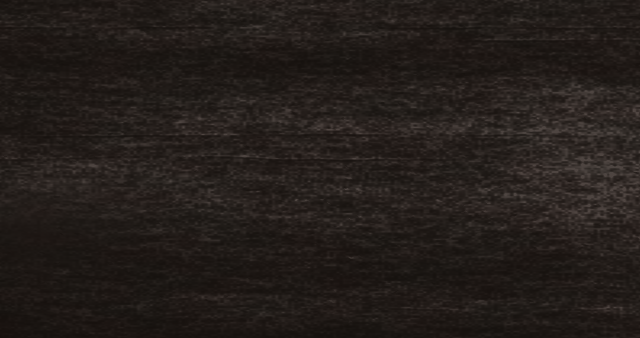
This texture is drawn by a WebGL 1 fragment shader. Its source:

```glsl
precision highp float;
uniform vec2 u_resolution;

float hash(vec2 p) {
  p = fract(p * vec2(0.1031, 0.1137));
  p += dot(p, p.yx + 33.33);
  return fract((p.x + p.y) * p.x * 17.31 + p.y * 41.7);
}

// Value noise centred on zero
float noise(vec2 p) {
  vec2 i = floor(p), f = fract(p);
  f = f * f * (3.0 - 2.0 * f);
  float low = mix(hash(i), hash(i + vec2(1.0, 0.0)), f.x);
  float high = mix(hash(i + vec2(0.0, 1.0)), hash(i + 1.0), f.x);
  return mix(low, high, f.y) - 0.5;
}

float bump(float x, float center, float width) {
  float d = (x - center) / width;
  return exp(-d * d);
}

// Large soft light and dark areas of the board
float shading(vec2 p) {
  float y = p.y + 0.04 * noise(p * vec2(1.5, 3.0));
  float s = 0.5 * bump(y, 0.45, 0.13) + 0.28 * bump(y, 0.68, 0.09);
  s += 0.22 * bump(y, 0.9, 0.035) - 0.4 * bump(y, 0.82, 0.06);
  s -= 0.25 * bump(y, 0.18, 0.09) + 0.55 * bump(y, 0.0, 0.06);
  s += 0.32 * bump(p.x, 1.9, 0.3) * bump(y, 0.5, 0.25);
  s -= 0.25 * bump(p.x, 0.0, 0.35);
  return s + 0.6 * noise(p * vec2(1.0, 10.0) + 7.0) - 0.1;
}

// Stretched grain from wide streaks down to fine fibres
float grain(vec2 p) {
  p.y += 0.012 * noise(p * vec2(3.0, 5.0)) + 0.003 * noise(p * vec2(14.0, 30.0));
  float streaks = 0.6 * noise(p * vec2(5.0, 50.0));
  float threads = 0.65 * noise(p * vec2(11.0, 130.0) + 31.0);
  float fibres = 0.75 * noise(p * vec2(36.0, 125.0) + 71.0);
  float pores = 1.25 * noise(p * vec2(105.0, 190.0) + 57.0);
  return streaks + threads + fibres + pores;
}

// Thin broken groove with a pale lip
float seam(vec2 p, float height) {
  float d = p.y - height - 0.014 * noise(vec2(p.x * 2.0, height * 90.0))
    - 0.004 * noise(vec2(p.x * 16.0, height * 70.0));
  float strength = smoothstep(-0.25, 0.25, noise(vec2(p.x * 4.0, height * 130.0)));
  return strength * (0.5 * bump(d, 0.005, 0.003) - 0.7 * bump(d, 0.0, 0.003));
}

// Scattered slanted chips, one candidate per cell
float chips(vec2 p, vec2 density, float chance) {
  vec2 q = p * density, cell = floor(q);
  vec2 offset = vec2(hash(cell + 3.0), hash(cell + 19.0)) * 0.4 + 0.3;
  vec2 d = (fract(q) - offset) / density;
  d.y += d.x * (hash(cell + 41.0) - 0.4) * 0.7;
  d += 0.005 * vec2(noise(p * 110.0), noise(p * 130.0 + 9.0));
  float size = mix(0.5, 1.0, hash(cell + 61.0));
  float r = length(d / (vec2(0.014, 0.0042) * size));
  return step(hash(cell), chance) * (1.0 - smoothstep(0.5, 1.3, r));
}

void main() {
  vec2 p = gl_FragCoord.xy / u_resolution.y;

  // Worn smooth patch at the lower left
  float worn = bump(p.x, 0.1, 0.3) * bump(p.y, 0.33, 0.13);
  float light = shading(p) + grain(p) * (1.0 - 0.6 * worn);

  // Faint cross ripples around the middle
  float ripple = sin(p.x * 330.0 + 5.0 * noise(p * vec2(5.0, 40.0)));
  light += 0.13 * ripple * bump(p.x, 0.98, 0.3) * bump(p.y, 0.46, 0.06);

  light += seam(p, 0.915) + seam(p, 0.88) + seam(p, 0.595);
  light += seam(p, 0.53) + seam(p, 0.085);

  // Pale chips gather in patches; dark nicks lie everywhere
  float patches = smoothstep(-0.15, 0.3, noise(p * vec2(3.0, 5.0) + 83.0));
  light += 0.55 * chips(p, vec2(15.0, 36.0), 0.14) * patches;
  light += 0.45 * chips(p + 5.3, vec2(26.0, 60.0), 0.14) * patches;
  light -= 0.5 * chips(p + 11.7, vec2(20.0, 70.0), 0.1);

  float tone = min(0.39 * exp(light), 1.5);
  vec3 color = mix(vec3(0.077, 0.058, 0.046), vec3(0.23, 0.2, 0.186), tone);
  color += vec3(0.01, -0.002, 0.0) * noise(p * vec2(9.0, 24.0) + 15.0);
  gl_FragColor = vec4(color, 1.0);
}
```
